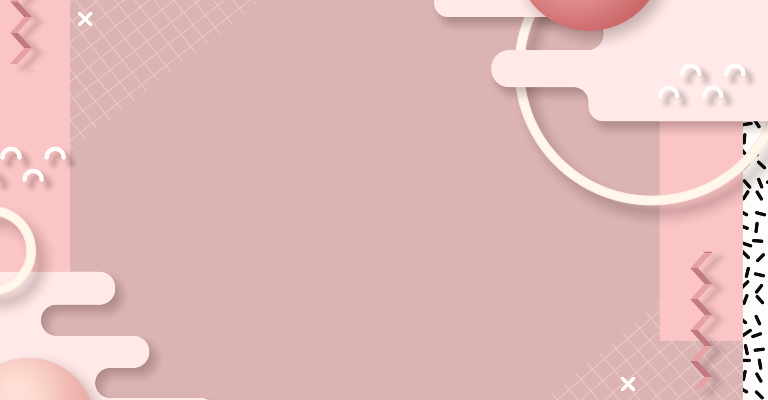
This background is drawn by a WebGL 1 fragment shader. Its source:

```glsl
precision highp float;
// Pastel paper collage: a dusty rose field framed by bands, lattices, rounded
// clouds, cream rings, spheres and small ornaments. Every part is a signed
// distance painted back to front, with an offset soft copy as its shadow.

uniform vec2 u_resolution;

const float HEIGHT = 3.99; // canvas height in design units
const vec3 ROSE = vec3(0.858, 0.702, 0.698);
const vec3 BAND = vec3(0.984, 0.770, 0.772);
const vec3 CLOUD = vec3(1.0, 0.912, 0.912);
const vec3 CREAM = vec3(1.0, 0.968, 0.922);
const vec3 WHITE = vec3(1.0, 0.992, 0.985);
const vec2 DROP = vec2(0.06, -0.07); // shadow offset

float hash(vec2 p) {
  return fract(sin(dot(p, vec2(127.1, 311.7))) * 4375.85);
}

// Rounded box given by its lower left and upper right corners
float box(vec2 p, vec2 lo, vec2 hi, float r) {
  vec2 q = abs(p - 0.5 * (lo + hi)) - 0.5 * (hi - lo) + r;
  return length(max(q, 0.0)) + min(max(q.x, q.y), 0.0) - r;
}

float segment(vec2 p, vec2 halfSpan) {
  float t = clamp(dot(p, halfSpan) / dot(halfSpan, halfSpan), -1.0, 1.0);
  return length(p - halfSpan * t);
}

float ring(vec2 p, float radius, float halfWidth) {
  return abs(length(p) - radius) - halfWidth;
}

// Union whose inner corner is filleted with radius r
float roundUnion(float a, float b, float r) {
  return max(r, min(a, b)) - length(max(vec2(r - a, r - b), 0.0));
}

float upperCloud(vec2 p) {
  float tongue = box(p, vec2(4.90, 3.12), vec2(9.0, 3.49), 0.18);
  float body = box(p, vec2(5.87, 2.78), vec2(9.0, 5.0), 0.15);
  float d = roundUnion(tongue, body, 0.15);
  d = max(d, -box(p, vec2(3.0, 3.49), vec2(6.02, 3.82), 0.16));
  return min(d, box(p, vec2(4.33, 3.82), vec2(7.0, 5.0), 0.14));
}

float lowerCloud(vec2 p) {
  float d = box(p, vec2(-1.0, -1.0), vec2(0.57, 1.10), 0.0);
  d = min(d, box(p, vec2(-1.0, -1.0), vec2(1.11, 0.50), 0.0));
  d = max(d, -box(p, vec2(0.41, 0.64), vec2(3.0, 0.95), 0.15));
  d = max(d, -box(p, vec2(0.95, 0.02), vec2(3.0, 0.32), 0.15));
  d = min(d, box(p, vec2(-1.0, 0.95), vec2(1.15, 1.28), 0.16));
  d = min(d, box(p, vec2(-1.0, 0.32), vec2(1.49, 0.64), 0.16));
  return min(d, box(p, vec2(-1.0, -1.0), vec2(2.15, 0.02), 0.15));
}

// Diagonal lattice on the side of its edge that normal points to
float lattice(vec2 p, vec2 normal) {
  vec2 q = vec2(dot(p, vec2(normal.y, -normal.x)), dot(p, normal));
  vec2 lines = abs(fract(q / 0.155) - 0.5) * 0.155;
  return max(min(lines.x, lines.y) - 0.004, -q.y);
}

// Short strokes turned at random, one per cell
float confetti(vec2 p) {
  float d = 1.0;
  vec2 cell = floor(p / 0.15);
  for (int j = -1; j <= 1; j++) {
    for (int i = -1; i <= 1; i++) {
      vec2 id = cell + vec2(float(i), float(j));
      float turn = 6.283 * hash(id);
      vec2 jitter = 0.3 + 0.4 * vec2(hash(id + 7.3), hash(id + 3.9));
      vec2 span = 0.04 * vec2(cos(turn), sin(turn));
      d = min(d, segment(p - (id + jitter) * 0.15, span));
    }
  }
  return d - 0.017;
}

// Four small arches, alternately low and high
float arches(vec2 p) {
  float d = 10.0;
  for (int i = 0; i < 4; i++) {
    float n = float(i);
    vec2 q = p - 0.22 * vec2(n, mod(n, 2.0));
    float arc = abs(length(q) - 0.085);
    d = min(d, q.y > 0.0 ? arc : length(vec2(abs(q.x) - 0.085, q.y)));
  }
  return d - 0.022;
}

// Vertical zigzag hanging from a right-hand peak at the origin
float zigzag(vec2 p, float bottom, float top) {
  float wave = abs(fract(p.y / 0.31) - 0.5) * 4.0 - 1.0;
  float d = abs(p.x - 0.07 * wave) * 0.74 - 0.028;
  return max(d, max(bottom - p.y, p.y - top));
}

float crossMark(vec2 p) {
  return min(segment(p, vec2(0.055)), segment(p, vec2(0.055, -0.055))) - 0.017;
}

vec3 paint(vec3 base, vec3 ink, float d) {
  float px = HEIGHT / u_resolution.y;
  return mix(base, ink, 1.0 - smoothstep(-0.5 * px, 0.5 * px, d));
}

vec3 shade(vec3 base, float d, float blur, float strength) {
  float s = 1.0 - smoothstep(-blur, blur, d);
  return base * (1.0 - strength * s * vec3(0.9, 1.0, 1.0));
}

vec3 paintRing(vec3 base, vec2 p, float radius, float halfWidth) {
  float d = ring(p, radius, halfWidth);
  base = shade(base, ring(p - vec2(0.09, -0.11), radius, halfWidth), 0.13, 0.22);
  vec3 rim = mix(CREAM, vec3(0.97, 0.86, 0.76), smoothstep(-0.02, 0.01, d));
  return paint(base, rim, d);
}

vec3 paintSphere(vec3 base, vec2 p, float r, vec2 light, vec3 lit, vec3 dark) {
  base = shade(base, length(p - DROP) - r, 0.14, 0.25);
  float falloff = smoothstep(0.0, 1.3 * r, length(p - light));
  return paint(base, mix(lit, dark, falloff), length(p) - r);
}

vec3 paintZigzag(vec3 base, vec2 p, float bottom, float top) {
  base = shade(base, zigzag(p - vec2(0.10, -0.05), bottom, top), 0.06, 0.16);
  float facing = step(0.5, fract(p.y / 0.31));
  vec3 ink = mix(vec3(0.76, 0.48, 0.50), vec3(0.90, 0.63, 0.64), facing);
  return paint(base, ink, zigzag(p, bottom, top));
}

vec3 paintArches(vec3 base, vec2 p) {
  base = shade(base, arches(p - vec2(0.07, -0.06)), 0.06, 0.24);
  return paint(base, WHITE, arches(p));
}

void main() {
  vec2 p = gl_FragCoord.xy * HEIGHT / u_resolution.y;
  vec3 col = ROSE;

  // Corner lattices, vertical bands and the confetti stripe
  vec3 wire = vec3(0.93, 0.81, 0.80);
  col = paint(col, wire, lattice(p - vec2(2.62, 3.99), vec2(-0.616, 0.788)));
  col = paint(col, wire, lattice(p - vec2(5.45, 0.01), vec2(0.655, -0.755)));
  col = paint(col, BAND, box(p, vec2(-1.0, 1.0), vec2(0.70, 5.0), 0.0));
  col = paint(col, BAND, box(p, vec2(6.58, 0.59), vec2(7.41, 3.5), 0.0));
  float stripe = box(p, vec2(7.41, -1.0), vec2(9.0, 3.5), 0.0);
  col = paint(col, WHITE, stripe);
  col = paint(col, vec3(0.04), max(stripe, confetti(p)));

  // Upper right group
  col = paintRing(col, p - vec2(6.50, 3.31), 1.32, 0.05);
  col = shade(col, upperCloud(p - DROP), 0.10, 0.24);
  col = paint(col, CLOUD, upperCloud(p));
  col = paintSphere(col, p - vec2(5.88, 4.42), 0.736, vec2(-0.15, 0.0),
                    vec3(0.95, 0.68, 0.67), vec3(0.79, 0.39, 0.40));
  col = paintArches(col, p - vec2(6.67, 3.03));
  col = paintZigzag(col, p - vec2(6.995, 1.47), -1.36, 0.01);

  // Left group
  col = paintZigzag(col, p - vec2(0.21, 3.82), -0.47, 0.5);
  col = paintArches(col, p - vec2(-0.11, 2.20));
  col = shade(col, lowerCloud(p - DROP), 0.10, 0.22);
  col = paint(col, CLOUD, lowerCloud(p));
  col = paintRing(col, p - vec2(-0.09, 1.49), 0.40, 0.05);
  col = paintSphere(col, p - vec2(0.28, -0.25), 0.67, vec2(-0.12, 0.30),
                    vec3(1.0, 0.88, 0.84), vec3(0.91, 0.66, 0.64));

  // Cross marks
  float marks = min(crossMark(p - vec2(0.85, 3.80)), crossMark(p - vec2(6.265, 0.16)));
  col = paint(col, WHITE, marks);

  gl_FragColor = vec4(col, 1.0);
}
```
